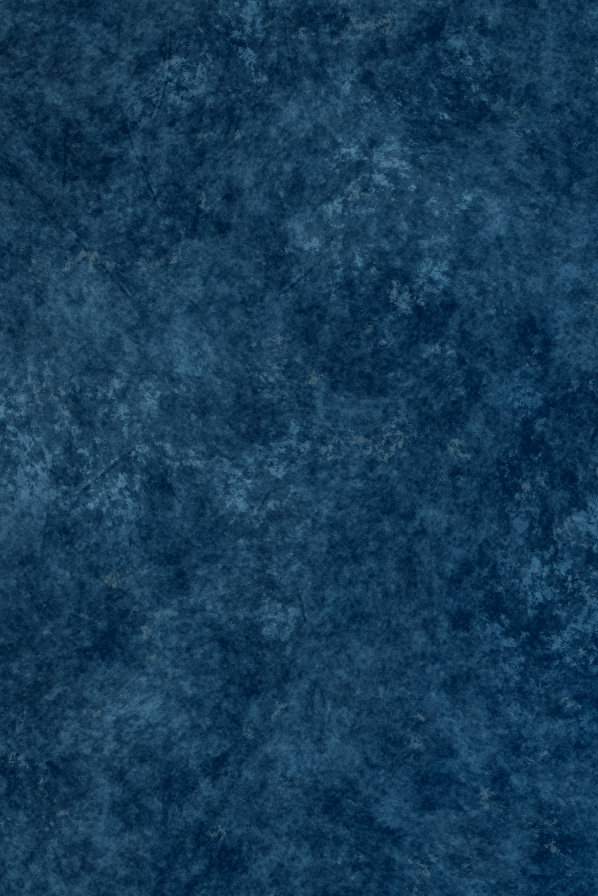
Give the GLSL for this texture, as a Shadertoy shader.

```glsl
// Draws a worn, hand-painted blue canvas with mottled patches, flakes, creases and weave.

vec2 hash2(vec2 p) {
    vec3 q = fract(p.xyx * vec3(0.1031, 0.1030, 0.0973));
    q += dot(q, q.yzx + 33.33);
    return fract((q.xx + q.yz) * q.zy);
}

// Cellular noise: random cell values blended by distance to their seeds
float cellNoise(vec2 p) {
    vec2 id = floor(p);
    float total = 0.0, weights = 0.0;
    for (int y = -1; y <= 1; y++)
    for (int x = -1; x <= 1; x++) {
        vec2 cell = id + vec2(x, y);
        vec2 toSeed = cell + hash2(cell) - p;
        float w = exp(-7.0 * dot(toSeed, toSeed));
        total += w * hash2(cell + 57.0).x;
        weights += w;
    }
    return total / weights;
}

// Rotated octaves, normalised to 0..1
float mottle(vec2 p, float gain) {
    float total = 0.0, weights = 0.0, amp = 1.0;
    for (int i = 0; i < 5; i++) {
        total += amp * cellNoise(p);
        weights += amp;
        amp *= gain;
        p = mat2(1.64, 1.26, -1.26, 1.64) * p + 17.3;
    }
    return total / weights;
}

// Layered sines that bend straight features
vec2 sway(vec2 p) {
    return vec2(sin(p.y * 9.0 + 2.0 * sin(p.x * 7.0)), sin(p.x * 11.0 + 1.5 * sin(p.y * 8.0))) * 0.012
         + vec2(sin(p.y * 37.0 + p.x * 13.0), sin(p.x * 41.0 - p.y * 17.0)) * 0.003;
}

// Scattered folds: a dark groove with a lit edge beside it
float creases(vec2 p, float scale, float width) {
    p *= scale;
    vec2 id = floor(p);
    float relief = 0.0;
    for (int y = -1; y <= 1; y++)
    for (int x = -1; x <= 1; x++) {
        vec2 cell = id + vec2(x, y);
        vec2 kind = hash2(cell + 11.0), shape = hash2(cell + 83.0);
        float angle = (kind.x < 0.55 ? -0.8 : 1.05) + (shape.x - 0.5) * 1.1;
        vec2 dir = vec2(cos(angle), sin(angle));
        vec2 d = p - cell - 0.25 - 0.5 * hash2(cell + 29.0);
        float along = dot(d, dir) / mix(0.3, 0.75, shape.y);
        float across = dot(d, vec2(-dir.y, dir.x)) / (width * scale);
        float taper = smoothstep(1.0, 0.3, abs(along)) * kind.y;
        relief += taper * (0.6 * exp(-pow(across - 1.7, 2.0)) - exp(-across * across));
    }
    return relief;
}

void mainImage(out vec4 fragColor, in vec2 fragCoord) {
    vec2 uv = fragCoord / iResolution.xy;
    vec2 p = fragCoord / iResolution.y;
    vec2 bent = p + sway(p);

    // Brushed mottling from broad to fine
    float broad = mottle(bent * vec2(7.5, 6.0) + 3.0, 0.75);
    float patches = mottle(bent * 17.0 + 41.0, 0.85);
    float fine = mottle(bent * 48.0 + 9.0, 0.95);
    float tone = (broad - 0.5) * 0.20 + (patches - 0.5) * 0.12 + (fine - 0.5) * 0.30;

    // Slow light falloff: brighter middle, darker foot and corners
    vec2 fromCentre = uv - vec2(0.42, 0.55);
    tone += 0.008 - 0.07 * dot(fromCentre, fromCentre);
    tone -= 0.014 * smoothstep(0.35, 0.0, uv.y);

    // Dark smudges
    float smudge = mottle(bent * vec2(14.0, 11.0) + 71.0, 0.75);
    tone -= 0.035 * smoothstep(0.53, 0.66, smudge);

    // Small ragged pale flakes gathered in worn areas
    float wear = smoothstep(0.44, 0.68, mottle(p * 5.5 + 23.0, 0.6)) * smoothstep(0.05, 0.4, uv.y);
    float speck = cellNoise(bent * 150.0 + 5.0);
    float ragged = 0.42 * patches + 0.42 * fine + 0.16 * speck;
    float flakes = smoothstep(0.51, 0.63, ragged) * (0.12 + 0.88 * wear);
    tone += 0.13 * flakes;

    // Creases, strongest at the left and top
    float folded = mix(0.35, 1.0, smoothstep(0.8, 0.15, uv.x)) * mix(0.3, 1.0, smoothstep(0.1, 0.4, uv.y));
    float broken = smoothstep(0.30, 0.50, patches);
    float relief = creases(bent, 5.0, 0.0019) + 0.75 * creases(bent + 0.37, 8.0, 0.0014);
    tone += 0.11 * relief * folded * broken;

    // Woven grain
    float weave = sin(p.x * 760.0 + 3.0 * sin(p.y * 90.0)) * sin(p.y * 820.0 + 3.0 * sin(p.x * 80.0));
    tone += 0.008 * weave + 0.065 * (cellNoise(p * vec2(230.0, 260.0)) - 0.5);

    // Tone to paint, bluer at the right and greyer at the upper left
    vec3 paint = vec3(0.083, 0.232, 0.342) + max(tone, -0.13) * vec3(0.82, 1.0, 1.02);
    float blueness = uv.x - 0.6 * uv.y - 0.2 + 1.2 * (smudge - 0.5);
    paint += vec3(-0.020, 0.0, 0.016) * blueness;

    // Sparse chalky scuffs
    float scuff = smoothstep(0.62, 0.74, mottle(bent * vec2(19.0, 23.0) + 113.0, 0.75));
    paint = mix(paint, vec3(0.36, 0.45, 0.50), 0.5 * scuff * smoothstep(0.48, 0.66, 0.7 * fine + 0.3 * speck));

    fragColor = vec4(clamp(paint, 0.0, 1.0), 1.0);
}
```
